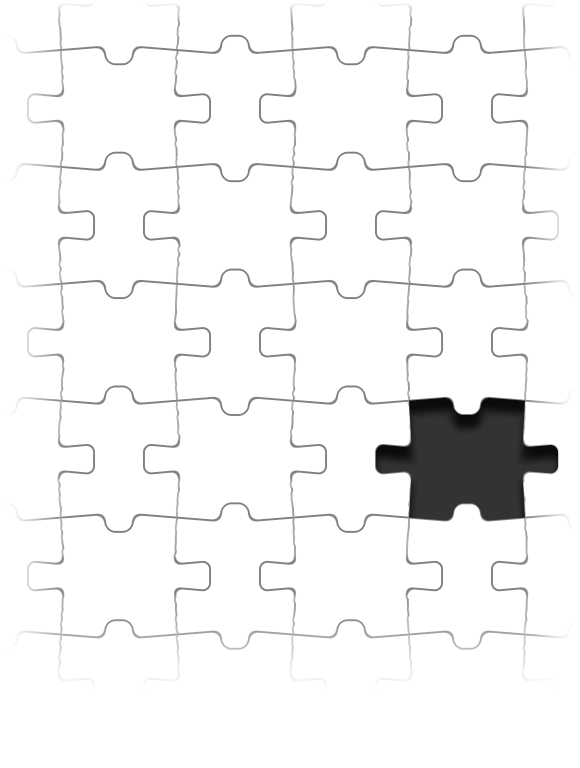
Write a WebGL 2 fragment shader that draws this pattern.

```glsl
#version 300 es
precision highp float;

#define COLUMNS 5.0
#define ROWS 6.57
#define GRID_SHIFT vec2(0.526, 0.428)
#define LINE_HALF_WIDTH 0.0082
#define LINE_GREY 0.50
#define HOLE_CENTRE vec2(3.5, 3.5)
#define HOLE_GREY 0.2
#define SHADOW_GREY 0.045
#define SHADOW_DROP 0.11
#define WEAR_STEPS 160.0
#define WEAR_SHIFT 0.012
#define WEAR_FADE 0.45

uniform vec2 u_resolution;
out vec4 fragColor;

float hash(float a, float b) {
    uint n = uint(int(a) + 64) * 1664525u + uint(int(b) + 64) * 22695477u;
    n = (n ^ (n >> 15)) * 2246822519u;
    n = (n ^ (n >> 13)) * 3266489917u;
    return float((n ^ (n >> 16)) & 65535u) / 65535.0;
}

// Value noise along one seam, wrapping over the canvas height
float wearNoise(float height, float seamIndex) {
    float s = height * WEAR_STEPS;
    float k = floor(s);
    float a = hash(mod(k, WEAR_STEPS), seamIndex);
    float b = hash(mod(k + 1.0, WEAR_STEPS), seamIndex);
    return mix(a, b, smoothstep(0.2, 0.8, s - k));
}

float smoothMin(float a, float b, float k) {
    float h = max(k - abs(a - b), 0.0) / k;
    return min(a, b) - h * h * k * 0.25;
}

// Signed distance to a half plane with a rounded tab pointing along +rise
float tabSeam(float along, float rise, float reach, float halfWidth,
              float flare, float corner, float tilt) {
    float t = abs(along);
    float body = rise + tilt * (0.5 - t);
    vec2 q = vec2(t - halfWidth - flare * rise, rise - reach) + corner;
    float tab = length(max(q, 0.0)) + min(max(q.x, q.y), 0.0) - corner;
    return smoothMin(body, tab, 0.075);
}

// Long tabs sit on upright seams, shallow ones on level seams
float uprightSeam(float along, float rise) {
    return tabSeam(along, rise, 0.285, 0.102, 0.09, 0.07, 0.055);
}

float levelSeam(float along, float rise) {
    return tabSeam(along, rise, 0.122, 0.125, -0.15, 0.075, 0.08);
}

// Piece with tabs left and right, sockets above and below
float pieceDistance(vec2 q) {
    float sides = uprightSeam(q.y, abs(q.x) - 0.5);
    float ends = -levelSeam(q.x, 0.5 - abs(q.y));
    return max(sides, ends);
}

float coverage(float d, float pixel) {
    return clamp(0.5 - d / pixel, 0.0, 1.0);
}

// Tab direction alternates like a chessboard
float checkerSign(vec2 cell) {
    return 1.0 - 2.0 * mod(cell.x + cell.y, 2.0);
}

void main() {
    vec2 uv = gl_FragCoord.xy / u_resolution;
    vec2 grid = vec2(uv.x, 1.0 - uv.y) * vec2(COLUMNS, ROWS) - GRID_SHIFT;
    float pixel = COLUMNS / u_resolution.x;
    vec2 cell = floor(grid);
    vec2 nearest = floor(grid + 0.5);
    vec2 local = grid - cell - 0.5;

    // Upright seams, thin and worn along their straight runs
    float wear = wearNoise(uv.y, nearest.x);
    float straight = smoothstep(0.13, 0.2, abs(local.y));
    float side = -checkerSign(vec2(nearest.x, cell.y));
    float offset = grid.x - nearest.x + (wear - 0.5) * WEAR_SHIFT * straight;
    float upright = abs(uprightSeam(local.y, offset * side));
    float uprightInk = coverage(upright - LINE_HALF_WIDTH, pixel);
    uprightInk *= 1.0 - WEAR_FADE * straight * (0.4 + 0.6 * wear);

    // Level seams
    float drop = checkerSign(vec2(cell.x, nearest.y));
    float level = abs(levelSeam(local.x, (grid.y - nearest.y) * drop));
    float levelInk = coverage(level - LINE_HALF_WIDTH, pixel);

    // Lines fade to white at every border, so opposite edges join
    float fade = smoothstep(0.0, 0.13, uv.x) * smoothstep(0.0, 0.11, 1.0 - uv.x);
    fade *= smoothstep(0.09, 0.22, uv.y) * smoothstep(0.0, 0.03, 1.0 - uv.y);
    float grey = mix(1.0, LINE_GREY, max(uprightInk, levelInk) * fade);

    // Missing piece with a soft shadow falling from its upper rim
    vec2 q = grid - HOLE_CENTRE;
    float rim = pieceDistance(q - vec2(0.0, SHADOW_DROP));
    float shadow = smoothstep(-0.07, 0.06, rim);
    float hole = mix(HOLE_GREY, SHADOW_GREY, shadow);
    grey = mix(grey, hole, coverage(pieceDistance(q), pixel));

    fragColor = vec4(vec3(grey), 1.0);
}
```
